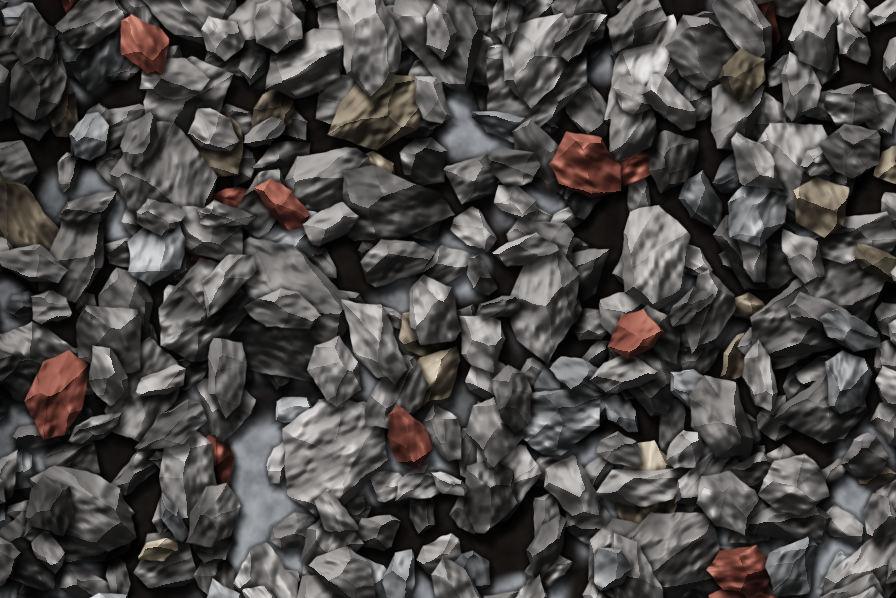
A Shadertoy shader for this texture:

```glsl
// A bed of crushed grey rock: overlapping angular stones with rough, glinting facets in hard light.
#define LAYERS 6
#define SIDES 7
#define ROUGHNESS 0.032
#define GLINT 0.75
#define SHADOW 0.30
#define EXPOSURE 1.35
#define LIGHT vec3(-0.30, 0.65, 0.70)
#define GREY vec3(1.0, 0.97, 0.95)
#define TAN vec3(1.08, 0.95, 0.77)
#define RUST vec3(1.05, 0.52, 0.43)

float hash(vec2 p) {
    vec3 q = fract(p.xyx * 0.1031);
    q += dot(q, q.yzx + 33.33);
    return fract((q.x + q.y) * q.z);
}

float noise(vec2 p) {
    vec2 i = floor(p), f = fract(p);
    f = f * f * (3.0 - 2.0 * f);
    return mix(mix(hash(i), hash(i + vec2(1, 0)), f.x),
               mix(hash(i + vec2(0, 1)), hash(i + vec2(1, 1)), f.x), f.y);
}

// Rock grain in three octaves, from 0 to 1
float grain(vec2 p) {
    float sum = 0.0, amp = 0.571;
    for (int i = 0; i < 3; i++) {
        sum += amp * noise(p);
        p = p * 2.07 + 13.7;
        amp *= 0.5;
    }
    return sum;
}

// Lit colour of a stone surface: local position, facet slope, orientation
vec3 shadeStone(vec2 local, vec2 slope, mat2 turn, vec2 id) {
    vec2 freq = vec2(15.0, 25.0), seed = 40.0 * vec2(hash(id + 3.1), hash(id + 5.7));
    vec2 e = vec2(0.003, 0.0);
    float g = grain(local * freq + seed);
    vec2 bump = vec2(grain((local + e.xy) * freq + seed),
                     grain((local + e.yx) * freq + seed)) - g;
    vec2 tilt = turn * (slope - bump / e.x * ROUGHNESS);

    vec3 normal = normalize(vec3(tilt, 1.0));
    vec3 light = normalize(LIGHT);
    float diffuse = max(dot(normal, light), 0.0);
    float glint = pow(max(dot(normal, normalize(light + vec3(0, 0, 1))), 0.0), 26.0);

    float kind = hash(id + 8.3);
    vec3 tint = kind > 0.975 ? RUST : kind > 0.89 ? TAN : mix(GREY, vec3(0.96, 0.98, 1.0), step(kind, 0.12));
    float albedo = mix(0.42, 1.15, hash(id + 11.9)) * (0.55 + 0.9 * g);
    float gloss = GLINT * hash(id + 14.2) * smoothstep(0.35, 0.7, g);
    return tint * (albedo * (0.11 + 0.95 * diffuse * diffuse) + gloss * glint);
}

// Paints one stone and its cast shadow over the colour below
void paintStone(inout vec3 col, vec2 v, float cell, vec2 id, float px) {
    float radius = cell * mix(0.42, 0.70, hash(id + 1.3));
    if (length(v) > radius * 1.7) return;

    float angle = 6.2832 * hash(id + 2.9);
    mat2 turn = mat2(cos(angle), sin(angle), -sin(angle), cos(angle));
    vec2 local = v * turn;
    vec2 toLight = normalize(LIGHT.xy) * turn * (0.008 + 0.16 * radius);
    float stretch = mix(1.05, 2.1, hash(id + 4.4));

    // Crown facet, cut down by one sloping facet per side
    vec2 lean = 1.1 * (vec2(hash(id + 6.2), hash(id + 7.6)) - 0.5);
    float height = radius * mix(0.15, 0.40, hash(id + 9.5)) + dot(local, lean);
    vec2 slope = -lean;
    float edge = -1.0, shade = -1.0;
    for (int k = 0; k < SIDES; k++) {
        vec2 key = id + 17.3 * float(k + 1);
        float a = 6.2832 * (float(k) + 0.65 * hash(key)) / float(SIDES);
        vec2 n = vec2(cos(a), stretch * sin(a));
        float reach = radius * mix(0.65, 1.0, hash(key + 2.2)) / length(n);
        n = normalize(n);
        float d = dot(local, n) - reach;
        edge = max(edge, d);
        shade = max(shade, d + dot(toLight, n));
        float steep = hash(key + 5.1);
        steep = mix(0.3, 2.2, steep * steep);
        if (-d * steep < height) {
            height = -d * steep;
            slope = n * steep;
        }
    }
    col *= mix(SHADOW, 1.0, smoothstep(-0.008, 0.010, shade));
    col *= mix(0.55, 1.0, smoothstep(0.0, 0.010, edge));
    if (edge < px)
        col = mix(col, shadeStone(local, slope, turn, id), 1.0 - smoothstep(-px, px, edge));
}

void mainImage(out vec4 fragColor, in vec2 fragCoord) {
    float px = 1.0 / iResolution.y;
    vec2 uv = fragCoord * px;

    // Dark ground with patches of pale dust
    float dust = smoothstep(0.48, 0.68, noise(uv * 9.0 + 4.0));
    vec3 col = mix(vec3(0.07, 0.06, 0.055), vec3(0.60, 0.62, 0.65), dust) * (0.6 + 0.8 * grain(uv * 40.0));

    // Chipped outlines, then layers of scattered stones of mixed size
    vec2 p = uv + 0.010 * (vec2(grain(uv * 28.0), grain(uv * 28.0 + 51.0)) - 0.5);
    for (int layer = 0; layer < LAYERS; layer++) {
        float f = float(layer);
        float cell = 0.07 + 0.15 * fract(f * 0.618 + 0.1);
        float density = layer == 0 ? 1.0 : 0.75 - 2.0 * cell;
        vec2 q = p / cell + f * 7.37;
        for (int j = -1; j <= 1; j++)
        for (int i = -1; i <= 1; i++) {
            vec2 c = floor(q) + vec2(i, j);
            vec2 id = c + 37.0 * f + 100.0;
            if (hash(id + 0.7) > density) continue;
            vec2 centre = c + mix(vec2(0.2), vec2(0.8), vec2(hash(id + 21.1), hash(id + 23.8)));
            paintStone(col, (q - centre) * cell, cell, id, px);
        }
    }

    // Deeper shade along the left side, then soft highlight roll-off
    col *= mix(0.55, 1.0, smoothstep(0.0, 0.22, uv.x + 0.12 * (noise(uv * 6.0) - 0.5)));
    fragColor = vec4(1.0 - exp(-EXPOSURE * col), 1.0);
}
```
